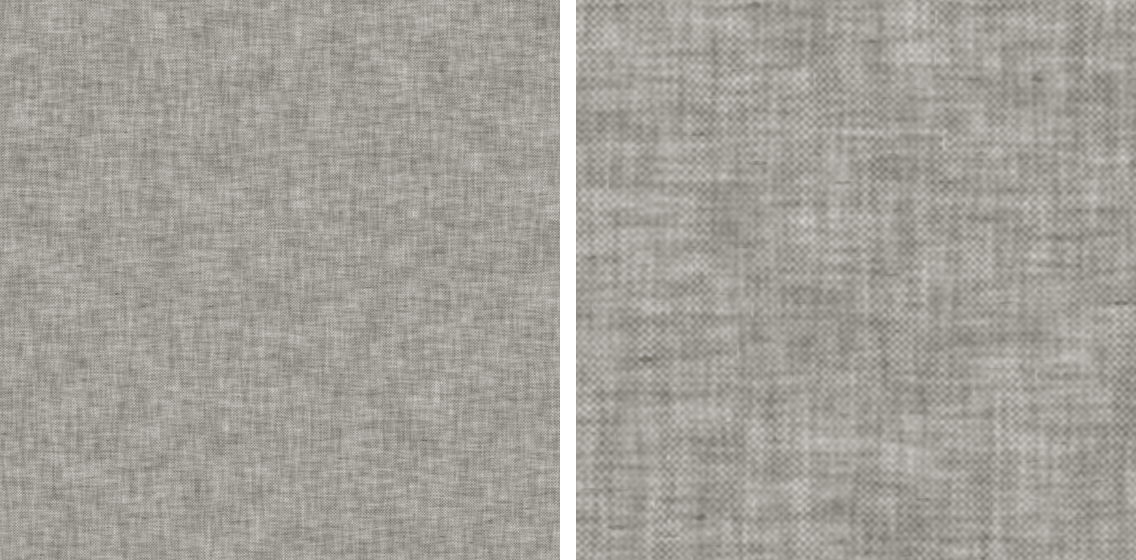
Left, the full canvas; right, a detail of the centre.
This texture is drawn by a three.js fragment shader. Its source:

```glsl
// Grey linen cloth: a fine plain weave with uneven slubbed threads, tiling.
varying vec2 vUv;

const float TAU = 6.2831853;
const float THREADS = 384.0; // even, so the over-under pattern wraps
const vec3 DARK_YARN = vec3(0.53, 0.52, 0.49);
const vec3 LIGHT_YARN = vec3(0.72, 0.71, 0.69);

float hash(vec2 p) {
  vec3 q = fract(p.xyx * vec3(0.1031, 0.1030, 0.0973));
  q += dot(q, q.yzx + 33.33);
  return fract((q.x + q.y) * q.z);
}

// Dot product of a lattice point's random gradient with the offset from it
float gradientAt(vec2 cell, vec2 offset, vec2 period, float seed) {
  float angle = TAU * hash(mod(cell, period) + seed * 17.31);
  return dot(vec2(cos(angle), sin(angle)), offset);
}

// Gradient noise with a whole number of cells per tile, so it wraps
float wrapNoise(vec2 uv, vec2 cells, float seed) {
  vec2 p = uv * cells;
  vec2 i = floor(p);
  vec2 f = p - i;
  vec2 u = f * f * f * (f * (f * 6.0 - 15.0) + 10.0);
  vec2 e = vec2(1.0, 0.0);
  float low = mix(gradientAt(i, f, cells, seed),
                  gradientAt(i + e.xy, f - e.xy, cells, seed), u.x);
  float high = mix(gradientAt(i + e.yx, f - e.yx, cells, seed),
                   gradientAt(i + e.xx, f - e.xx, cells, seed), u.x);
  return mix(low, high, u.y);
}

// Alternating over-under crossings, from -1 to 1
float plainWeave(vec2 uv, float threads) {
  vec2 wave = sin(uv * threads * TAU * 0.5);
  return wave.x * wave.y;
}

// Broad and fine streaks that follow one thread direction
float streaks(vec2 uv, vec2 broadCells, vec2 fineCells, float seed) {
  return 0.45 * wrapNoise(uv, broadCells, seed)
       + 0.50 * wrapNoise(uv, fineCells, seed + 1.0);
}

// Sparse soft-edged spots where the noise peaks
float flecks(vec2 uv, vec2 cells, float threshold, float seed) {
  return smoothstep(threshold, threshold + 0.2, wrapNoise(uv, cells, seed));
}

void main() {
  // Threads wander slightly from a perfect grid
  vec2 wander = vec2(wrapNoise(vUv, vec2(24.0, 10.0), 1.0),
                     wrapNoise(vUv, vec2(10.0, 24.0), 2.0));
  vec2 cloth = vUv + wander * 1.5 / THREADS;

  // Uneven dye and yarn thickness
  float cloud = 0.25 * wrapNoise(vUv, vec2(12.0, 16.0), 3.0);
  float weft = streaks(vUv, vec2(16.0, 96.0), vec2(44.0, 256.0), 4.0);
  float warp = streaks(vUv, vec2(110.0, 12.0), vec2(256.0, 36.0), 6.0);
  float grain = 0.3 * wrapNoise(vUv, vec2(300.0), 8.0);

  // Crossings stand out more in some bands of warp
  float relief = 0.25 + 0.3 * wrapNoise(vUv, vec2(48.0, 14.0), 9.0);
  float weave = relief * plainWeave(cloth, THREADS);

  // Dark slubs along the weft and pale nubs along the warp
  float slubs = 0.5 * flecks(vUv, vec2(60.0, 180.0), 0.40, 10.0);
  float nubs = 0.4 * flecks(vUv, vec2(220.0, 80.0), 0.42, 11.0);

  float tone = 0.54 + cloud + weft + 0.85 * warp + grain + weave - slubs + nubs;
  gl_FragColor = vec4(mix(DARK_YARN, LIGHT_YARN, clamp(tone, -0.8, 1.6)), 1.0);
}
```
